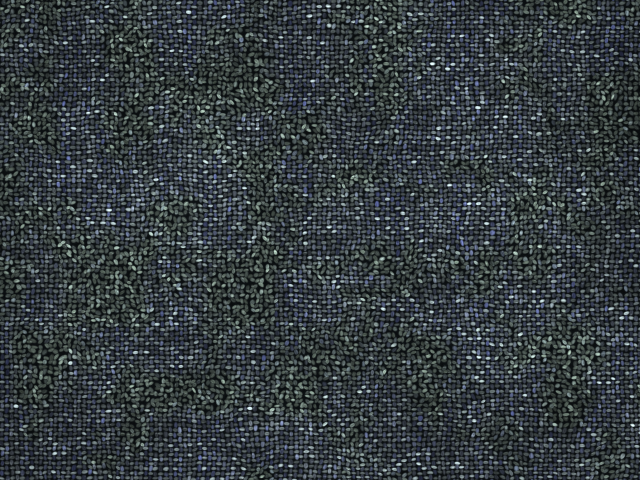
A Shadertoy shader for this texture:

```glsl
// Dark blue-green wool cloth in a plain weave, with fuzzy slubs and pale weft flecks.

float hash(vec2 p) {
    vec3 q = fract(p.xyx * vec3(0.1031, 0.1030, 0.0973));
    q += dot(q, q.yzx + 33.33);
    return fract((q.x + q.y) * q.z);
}

float noise(vec2 p) {
    vec2 cell = floor(p), f = fract(p);
    f = f * f * (3.0 - 2.0 * f);
    float low = mix(hash(cell), hash(cell + vec2(1, 0)), f.x);
    float high = mix(hash(cell + vec2(0, 1)), hash(cell + vec2(1, 1)), f.x);
    return mix(low, high, f.y);
}

// Colour of one visible float: pale weft or navy warp, both greener in slubs.
vec3 yarnColour(vec2 cell, bool weft, float slub) {
    float shade = hash(cell + 71.3);
    float weftStreak = noise(vec2(cell.x * 0.09, cell.y) + 40.0);
    float warpStreak = noise(vec2(cell.x, cell.y * 0.09) + 90.0);
    vec3 grey = vec3(0.31, 0.345, 0.35) * (0.75 + 0.5 * weftStreak);
    vec3 navy = mix(vec3(0.16, 0.18, 0.28), vec3(0.23, 0.25, 0.27), warpStreak);
    vec3 green = vec3(0.245, 0.285, 0.25);
    vec3 colour = mix(weft ? grey : navy, green, slub * 0.75);
    return colour * (0.68 + 0.45 * shade + 0.65 * pow(shade, 7.0));
}

vec3 cloth(vec2 uv) {
    // One unit of p is one thread; the threads wander slightly.
    vec2 p = uv * 100.0 + 10.0;
    p += 0.9 * (vec2(noise(p * 0.13), noise(p * 0.13 + 50.0)) - 0.5);
    p += 0.35 * (vec2(noise(p * 0.6 + 20.0), noise(p * 0.6 + 80.0)) - 0.5);

    float top = -1.0;
    vec3 yarn = vec3(0.0);
    vec2 fibre = vec2(0.0);
    for (int j = -1; j <= 1; j++) {
        for (int i = -1; i <= 1; i++) {
            vec2 cell = floor(p) + vec2(i, j);
            bool weft = mod(cell.x + cell.y, 2.0) < 0.5;
            float patches = 0.6 * noise(cell * 0.11 + 7.0) + 0.4 * noise(cell * 0.37);
            float slub = smoothstep(0.4, 0.72, patches);

            // Each float is an oval bump, more disordered inside a slub.
            vec2 jitter = vec2(hash(cell + 13.7), hash(cell + 37.1)) - 0.5;
            vec2 d = p - cell - 0.5 - jitter * mix(0.18, 0.55, slub);
            if (!weft) d = d.yx;
            float tilt = (hash(cell + 5.9) - 0.5) * mix(0.45, 2.2, slub);
            d = mat2(cos(tilt), -sin(tilt), sin(tilt), cos(tilt)) * d;
            vec2 e = d / vec2(0.70, weft ? 0.42 : 0.49);
            float height = 1.0 - dot(e, e) + 0.15 * (hash(cell + 23.3) - 0.5);
            if (height > top) {
                top = height;
                yarn = yarnColour(cell, weft, slub);
                fibre = d * vec2(2.0, 7.0) + cell * 9.0;
            }
        }
    }

    // Dark gaps between rounded yarns, then fine fibres along each yarn.
    vec3 colour = mix(vec3(0.045, 0.06, 0.068), yarn * 1.34, smoothstep(-0.1, 0.9, top));
    colour *= 0.78 + 0.44 * noise(fibre);
    float fleck = smoothstep(0.74, 0.92, noise(p * vec2(1.3, 2.6) + 130.0));
    return colour + vec3(0.13, 0.14, 0.14) * fleck * smoothstep(0.2, 0.8, top);
}

void mainImage(out vec4 fragColor, in vec2 fragCoord) {
    // Four samples per pixel smooth the yarn edges.
    vec3 colour = vec3(0.0);
    for (int k = 0; k < 4; k++) {
        vec2 offset = vec2(k % 2, k / 2) * 0.5 - 0.25;
        colour += 0.25 * cloth((fragCoord + offset) / iResolution.y);
    }

    // Soft mottling and light that falls off towards the corners.
    vec2 uv = fragCoord / iResolution.y;
    vec2 c = uv - vec2(0.5 * iResolution.x / iResolution.y, 0.56);
    float light = 1.08 - 0.34 * dot(c, c);
    light *= 0.9 + 0.2 * noise(uv * 7.0 + 3.0);
    fragColor = vec4(colour * light, 1.0);
}
```
